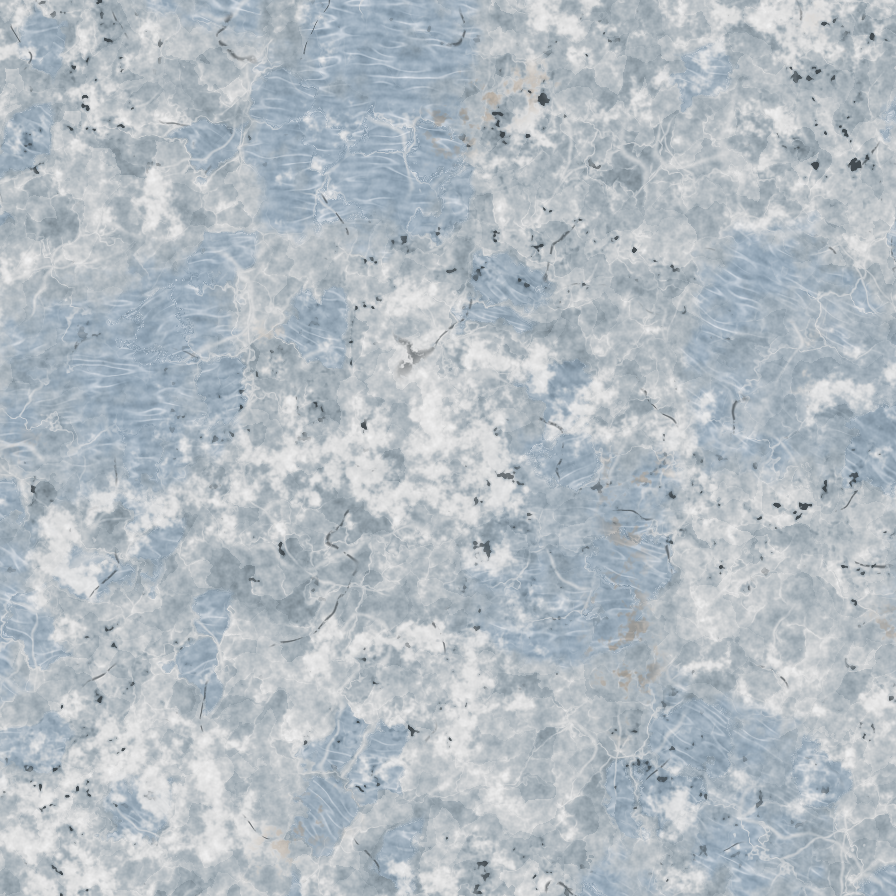
Reproduce this texture procedurally as a WebGL 2 fragment shader.

```glsl
#version 300 es
precision highp float;
// Pale blue brecciated marble: fibrous blue crystals, white veils and veins, dark mineral specks.

uniform vec2 u_resolution;
out vec4 fragColor;

const float BASE_TONE = 0.705;
const float BLUE_TONE = 0.61;
const float WHITE_TONE = 0.885;
const float CRYSTAL_SCALE = 4.0;    // large blue blocks across the canvas
const float FRAGMENT_SCALE = 15.0;  // broken pieces
const float SHARD_SCALE = 38.0;     // finest angular rubble
const float FIBRE_ANGLE = -0.25;
const float WARP = 0.022;
const vec3 SHADOW_TINT = vec3(0.0, 0.05, 0.085);
const vec3 BLUE_TINT = vec3(-0.025, 0.0, 0.03);
const vec3 SPECK_COLOR = vec3(0.22, 0.25, 0.27);
const vec3 RUST_COLOR = vec3(0.57, 0.50, 0.42);

vec2 hash2(vec2 p) {
  vec3 q = fract(p.xyx * vec3(0.1031, 0.1030, 0.0973));
  q += dot(q, q.yzx + 33.33);
  return fract((q.xx + q.yz) * q.zy);
}

float cornerSlope(vec2 cell, vec2 offset) {
  float a = 6.2832 * hash2(cell).x;
  return dot(vec2(cos(a), sin(a)), offset);
}

// Gradient noise, roughly -1 to 1
float noise(vec2 p) {
  vec2 i = floor(p), f = p - i;
  vec2 u = f * f * f * (f * (f * 6.0 - 15.0) + 10.0);
  vec2 e = vec2(1.0, 0.0);
  float low = mix(cornerSlope(i, f), cornerSlope(i + e.xy, f - e.xy), u.x);
  float high = mix(cornerSlope(i + e.yx, f - e.yx), cornerSlope(i + e.xx, f - e.xx), u.x);
  return 1.4 * mix(low, high, u.y);
}

float fbm(vec2 p, int octaves) {
  float sum = 0.0, gain = 1.0;
  for (int i = 0; i < octaves; i++) {
    sum += gain * noise(p);
    p = mat2(1.6, 1.2, -1.2, 1.6) * p + 17.3;
    gain *= 0.6;
  }
  return sum;
}

// x: distance to the cell border, yz: cell index
vec3 voronoi(vec2 p) {
  vec2 home = floor(p), nearest = home;
  float d1 = 8.0, d2 = 8.0;
  for (int y = -1; y <= 1; y++) {
    for (int x = -1; x <= 1; x++) {
      vec2 cell = home + vec2(x, y);
      float d = length(cell + 0.1 + 0.8 * hash2(cell) - p);
      if (d < d1) { d2 = d1; d1 = d; nearest = cell; }
      else d2 = min(d2, d);
    }
  }
  return vec3(d2 - d1, nearest);
}

// Thin line along the zero crossings of noise
float vein(vec2 p, float width) {
  return 1.0 - smoothstep(0.0, width, abs(noise(p)));
}

void main() {
  vec2 p = gl_FragCoord.xy / min(u_resolution.x, u_resolution.y);
  vec2 w = p + WARP * vec2(fbm(p * 6.0, 4), fbm(p * 6.0 + 41.0, 4));
  float clouds = fbm(w * 4.0 + 23.0, 4);
  float grain = fbm(p * 26.0 + 5.0, 4);
  float grit = fbm(p * 85.0 + 7.0, 3);

  // Blue blocks and fragments with ragged borders
  vec3 block = voronoi(w * CRYSTAL_SCALE);
  float blockId = fract(dot(block.yz, vec2(0.618, 0.414)));
  float big = step(0.64, blockId) * smoothstep(0.03, 0.3, block.x + 0.16 * grain);
  big *= 0.35 + 0.65 * smoothstep(-0.4, 0.25, clouds + 0.4 * grain);
  vec3 piece = voronoi(w * FRAGMENT_SCALE + 0.2 * grain);
  vec2 pieceId = hash2(piece.yz + 71.0);
  float small = step(0.8, pieceId.x) * smoothstep(0.04, 0.2, piece.x + 0.12 * grain);
  float blue = max(big, 0.8 * small);
  vec3 shard = voronoi(w * SHARD_SCALE + 0.25 * grain);
  float shardId = hash2(shard.yz + 37.0).x;

  // Short fibres, turned a little differently in every block
  float angle = FIBRE_ANGLE + 0.6 * (hash2(block.yz + 9.0).x - 0.5) + 0.9 * small * (pieceId.y - 0.5);
  float c = cos(angle), s = sin(angle);
  vec2 q = mat2(c, -s, s, c) * (p + 0.3 * (w - p));
  float fibre = noise(q * vec2(38.0, 170.0)) + 0.6 * noise(q * vec2(22.0, 90.0) + 11.0);
  float strand = vein(q * vec2(26.0, 95.0) + 3.0, 0.24) * smoothstep(-0.3, 0.3, noise(q * vec2(18.0, 40.0)));

  // Tone of the ground, with the crystals set into it
  float tone = BASE_TONE + 0.07 * clouds + 0.085 * grain + 0.075 * grit;
  tone += 0.09 * (pieceId.y - 0.5) + 0.12 * (shardId - 0.5);
  float crystal = BLUE_TONE + 0.03 * clouds + 0.04 * grain + 0.05 * grit + 0.075 * fibre + 0.15 * strand;
  tone = mix(tone, crystal, blue);

  // Mottled white veils and broken veins
  float veil = smoothstep(0.1, 0.6, 0.75 * fbm(w * 5.0 + 61.0, 4) + 0.6 * grain + 0.15 * grit - 0.35 * big);
  float broken = smoothstep(-0.2, 0.4, noise(p * 9.0 + 13.0) + 0.3 * grain);
  float rubble = 1.0 - 0.8 * blue;
  float veins = 0.6 * broken * vein(w * 8.0 + 3.0, 0.05);
  veins = max(veins, 0.6 * rubble * smoothstep(-0.2, 0.5, grain) * (1.0 - smoothstep(0.0, 0.16, shard.x)));
  veins = max(veins, 0.65 * broken * (1.0 - smoothstep(0.0, 0.08, piece.x)));
  veins = max(veins, 0.6 * broken * (1.0 - smoothstep(0.0, 0.02, block.x)));
  float white = max(0.85 * veil, veins);
  tone = mix(tone, WHITE_TONE + 0.035 * grain + 0.04 * grit, white);

  // Grey smudges gather around the dark specks
  float cluster = smoothstep(-0.1, 0.4, noise(w * 6.0 + 33.0) + 0.3 * grain) * (1.0 - 0.75 * big);
  float mineral = noise(w * 42.0 + 19.0) + 0.7 * noise(p * 95.0) + 0.45 * noise(p * 210.0);
  tone -= 0.13 * cluster * smoothstep(0.2, 0.8, mineral);

  vec3 color = vec3(tone) + SHADOW_TINT * (1.0 - smoothstep(0.55, 0.92, tone));
  color += BLUE_TINT * blue * (1.0 - white);

  // Rust stains
  float rust = smoothstep(0.45, 0.75, noise(p * 5.0 + 87.0)) * smoothstep(0.1, 0.7, grain + 0.5 * grit);
  color = mix(color, RUST_COLOR, 0.5 * rust);

  // Dark specks and short cracks
  float speck = smoothstep(0.74, 0.94, mineral) * cluster;
  float crack = vein(w * 8.0 + 51.0, 0.028) * smoothstep(0.2, 0.45, noise(p * 12.0 + 29.0));
  crack *= smoothstep(-0.4, 0.2, grit);
  color = mix(color, SPECK_COLOR, max(0.9 * speck, 0.65 * crack));

  fragColor = vec4(clamp(color, 0.0, 1.0), 1.0);
}
```
